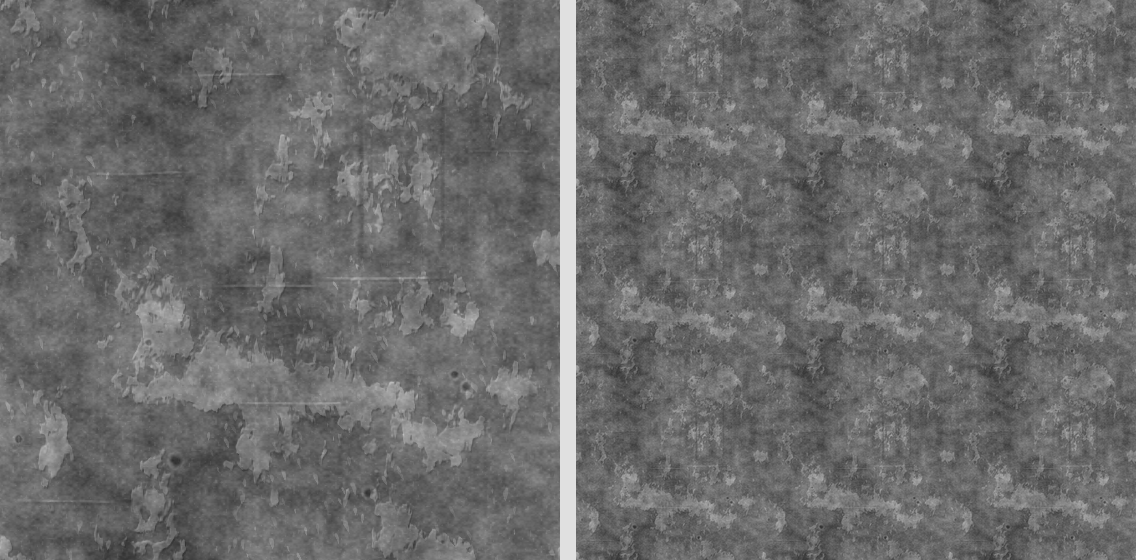
Left, the tile; right, the same tile 3 across and 3 down.
This texture is drawn by a WebGL 2 fragment shader. Its source:

```glsl
#version 300 es
precision highp float;
precision highp int;
// Weathered concrete wall: mottled grey cement with pale flaking plaster, slanted chips,
// vertical water stains, long scratches and dark pits. Built from wrapping layered noise,
// wrapped soft zones and a cellular scatter, so the square tiles in both directions.

uniform vec2 u_resolution;
out vec4 outColor;

const float BASE_TONE = 0.398;
const float CLOUD_CONTRAST = 0.10;
const float MOTTLE_CONTRAST = 0.12;
const float GRAIN_CONTRAST = 0.075;
const float PLASTER_GAIN = 0.125;
const float PLASTER_CUTOFF = 0.34;
const float RELIEF_DEPTH = 0.06;
const float CHIP_GAIN = 0.12;
const float STAIN_DEPTH = 0.10;
const vec2 CHIP_CELLS = vec2(56.0, 36.0);
const int SCRATCH_COUNT = 7;
const int PIT_COUNT = 8;

vec3 hash3(vec2 cell, float seed) {
  uvec3 v = uvec3(cell, seed) * 1664525u + 1013904223u;
  v.x += v.y * v.z; v.y += v.z * v.x; v.z += v.x * v.y;
  v ^= v >> 16u;
  v.x += v.y * v.z; v.y += v.z * v.x; v.z += v.x * v.y;
  return vec3(v >> 8u) / 16777216.0;
}

// Value noise from -1 to 1 that wraps after a whole number of cells.
float noise(vec2 p, vec2 cells, float seed) {
  vec2 x = p * cells, i = floor(x), f = x - i;
  f = f * f * (3.0 - 2.0 * f);
  vec2 a = mod(i, cells), b = mod(i + 1.0, cells);
  float low = mix(hash3(a, seed).x, hash3(vec2(b.x, a.y), seed).x, f.x);
  float high = mix(hash3(vec2(a.x, b.y), seed).x, hash3(b, seed).x, f.x);
  return 2.0 * mix(low, high, f.y) - 1.0;
}

float fbm(vec2 p, vec2 cells, int octaves, float seed) {
  float sum = 0.0, amp = 0.5;
  for (int k = 0; k < octaves; k++) {
    sum += amp * noise(p, cells, seed + float(k));
    cells *= 2.0;
    amp *= 0.58;
  }
  return sum;
}

vec2 wrapDelta(vec2 p, vec2 center) { return fract(p - center + 0.5) - 0.5; }

float zone(vec2 p, vec2 center, vec2 size) {
  vec2 d = wrapDelta(p, center) / size;
  return exp(-dot(d, d));
}

// Where the pale layer shows: a wavy band, an upper cluster and looser areas.
float exposure(vec2 p) {
  return 0.62 * zone(p, vec2(0.52, 0.30), vec2(0.36, 0.030))
       + 0.40 * zone(p, vec2(0.72, 0.94), vec2(0.23, 0.12))
       + 0.22 * zone(p, vec2(0.42, 0.35), vec2(0.60, 0.12))
       + 0.24 * zone(p, vec2(0.72, 0.45), vec2(0.11, 0.05))
       + 0.24 * zone(p, vec2(0.13, 0.66), vec2(0.15, 0.06))
       + 0.20 * zone(p, vec2(0.49, 0.40), vec2(0.02, 0.40))
       - 0.15 * zone(p, vec2(0.35, 0.58), vec2(0.12, 0.12));
}

float plaster(vec2 p) {
  vec2 q = p + 0.016 * vec2(fbm(p, vec2(14.0), 3, 11.0), fbm(p, vec2(14.0), 3, 21.0));
  float field = fbm(q, vec2(11.0, 9.0), 5, 31.0) + 0.42 * fbm(q, vec2(80.0, 44.0), 3, 41.0);
  return smoothstep(0.0, 0.16, field + exposure(q) - PLASTER_CUTOFF);
}

// Cellular scatter of tapered, slanted chips that gather in clusters.
float chips(vec2 p) {
  vec2 x = p * CHIP_CELLS, home = floor(x);
  float fray = 0.35 * noise(p, vec2(190.0, 110.0), 51.0), cover = 0.0;
  for (int j = -1; j <= 1; j++) for (int i = -1; i <= 1; i++) {
    vec2 cell = home + vec2(i, j), id = mod(cell, CHIP_CELLS);
    vec3 h = hash3(id, 52.0), g = hash3(id, 53.0);
    vec2 d = x - cell - h.xy, at = (id + h.xy) / CHIP_CELLS;
    d.x += d.y * mix(-0.3, 0.8, g.x);
    vec2 size = vec2(0.20 * clamp(1.0 + 1.6 * d.y, 0.25, 1.6), 0.38) * mix(0.5, 1.15, g.y);
    float chance = 0.14 + 0.40 * noise(at, vec2(9.0, 8.0), 54.0) + 0.35 * exposure(at);
    float shape = 1.0 - smoothstep(0.65, 1.1, length(d / size) + fray);
    cover = max(cover, shape * step(h.z, chance) * mix(0.4, 1.0, g.z));
  }
  return cover;
}

float scratches(vec2 p) {
  float wobble = 0.004 * noise(p, vec2(9.0), 61.0), sum = 0.0;
  float wear = 0.6 + 0.4 * noise(p, vec2(70.0, 30.0), 62.0);
  for (int k = 0; k < SCRATCH_COUNT; k++) {
    vec3 h = hash3(vec2(k, 0), 63.0);
    vec2 d = wrapDelta(p, h.xy) + vec2(0.0, wobble);
    float reach = mix(0.05, 0.13, h.z);
    float along = 1.0 - smoothstep(0.6 * reach, reach, abs(d.x));
    float lit = 1.0 - smoothstep(0.0008, 0.0032, abs(d.y));
    float shadow = 1.0 - smoothstep(0.0008, 0.0035, abs(d.y + 0.0045));
    sum += along * wear * (0.13 * lit - 0.06 * shadow) * mix(0.4, 1.0, h.z);
  }
  return sum;
}

float pits(vec2 p) {
  float ragged = 0.003 * fbm(p, vec2(90.0), 2, 71.0), sum = 0.0;
  for (int k = 0; k < PIT_COUNT; k++) {
    vec3 h = hash3(vec2(k, 1), 73.0);
    float radius = mix(0.004, 0.011, h.z), dist = length(wrapDelta(p, h.xy)) + ragged;
    sum += 0.05 * (1.0 - smoothstep(0.0, 0.004, abs(dist - 1.3 * radius)));
    sum -= 0.15 * (1.0 - smoothstep(0.4 * radius, 1.1 * radius, dist));
  }
  return sum;
}

void main() {
  vec2 p = gl_FragCoord.xy / u_resolution;
  // Cement body: broad clouds, mottling and fine grain
  float tone = BASE_TONE + CLOUD_CONTRAST * fbm(p, vec2(4.0, 3.0), 4, 1.0);
  tone += MOTTLE_CONTRAST * fbm(p, vec2(22.0, 28.0), 4, 5.0);
  tone += GRAIN_CONTRAST * fbm(p, vec2(150.0, 180.0), 2, 81.0);
  tone += 0.05 * smoothstep(0.55, 0.95, noise(p, vec2(210.0), 84.0));
  // Damp dark areas and one paler panel
  float panel = zone(p, vec2(0.70, 0.64), vec2(0.21, 0.18));
  tone += 0.045 * panel - 0.06 * zone(p, vec2(0.36, 0.90), vec2(0.20, 0.13));
  tone -= 0.05 * zone(p, vec2(0.93, 0.75), vec2(0.07, 0.14));
  tone -= 0.04 * zone(p, vec2(0.35, 0.57), vec2(0.13, 0.11));
  tone -= 0.035 * zone(p, vec2(0.42, 0.12), vec2(0.28, 0.09));
  // Vertical water stains
  float drips = smoothstep(0.1, 0.9, noise(p, vec2(110.0, 3.0), 91.0));
  float runs = zone(p, vec2(0.71, 0.66), vec2(0.12, 0.19));
  tone -= STAIN_DEPTH * drips * runs;
  tone += 0.018 * noise(p, vec2(120.0, 7.0), 92.0);
  // Pale layers with lit edges, then damage
  float pale = plaster(p);
  float edge = pale - plaster(p + vec2(-0.002, 0.003));
  tone += PLASTER_GAIN * pale * (0.85 + 0.6 * fbm(p, vec2(40.0, 30.0), 3, 95.0));
  tone += RELIEF_DEPTH * edge + CHIP_GAIN * chips(p) * (1.0 - 0.6 * pale);
  tone += scratches(p) + pits(p);
  outColor = vec4(vec3(clamp(tone, 0.15, 0.78)), 1.0);
}
```
